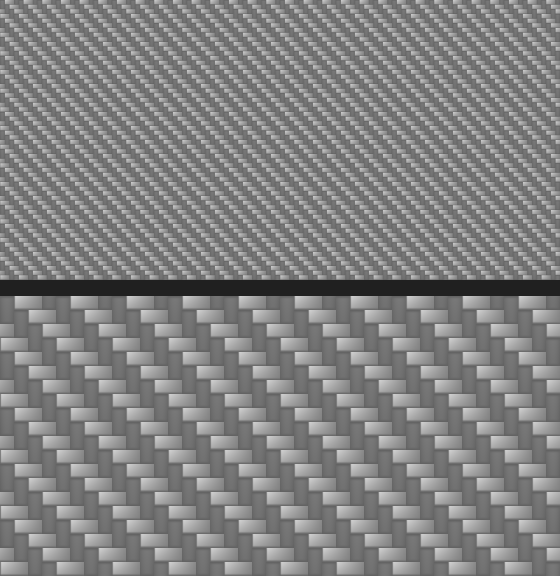
Top, the full canvas; bottom, a detail of the centre.
This texture is drawn by a Shadertoy shader. Its source:

```glsl
// Grey two-by-two twill: 30 repeats across and 15 down, four stepped rows in each.
// Pale weft blocks, two cells wide, descend to the right in diagonal stairs
// between darker upright warp blocks. Sub-pixel averaging smooths the edges.

// Dark upright block, rounded across and slightly lighter at its top
float warpShade(vec2 q) {
    float roundness = 4.0 * q.x * (1.0 - q.x);
    float ends = smoothstep(0.0, 0.12, q.y) * smoothstep(1.0, 0.88, q.y);
    return 0.385 + ends * (0.055 * roundness + 0.035 * q.y);
}

// Pale horizontal block, brightest at its upper left
float weftShade(vec2 q) {
    float sheen = (1.0 - 0.8 * q.x) * (0.5 + 0.5 * q.y);
    float shade = mix(0.46, 0.84, sheen);
    float rim = smoothstep(0.0, 0.2, q.y) * smoothstep(0.0, 0.06, q.x);
    return mix(0.41, shade, rim);
}

float weave(vec2 uv) {
    vec2 p = uv * vec2(30.0, 15.0);
    vec2 cell = floor(p * 4.0);
    vec2 inCell = fract(p * 4.0);

    // Each row steps by one cell, a quarter of a repeat
    float across = fract(p.x + cell.y / 4.0);
    float along = fract(p.y + cell.x / 4.0);
    return across < 0.5
        ? weftShade(vec2(across * 2.0, inCell.y))
        : warpShade(vec2(inCell.x, along * 2.0 - 1.0));
}

void mainImage(out vec4 fragColor, in vec2 fragCoord) {
    const int SAMPLES = 4;
    float total = 0.0;
    for (int j = 0; j < SAMPLES; j++) {
        for (int i = 0; i < SAMPLES; i++) {
            vec2 offset = (vec2(i, j) + 0.5) / float(SAMPLES) - 0.5;
            total += weave((fragCoord + offset) / iResolution.xy);
        }
    }
    fragColor = vec4(vec3(total / float(SAMPLES * SAMPLES)), 1.0);
}
```
